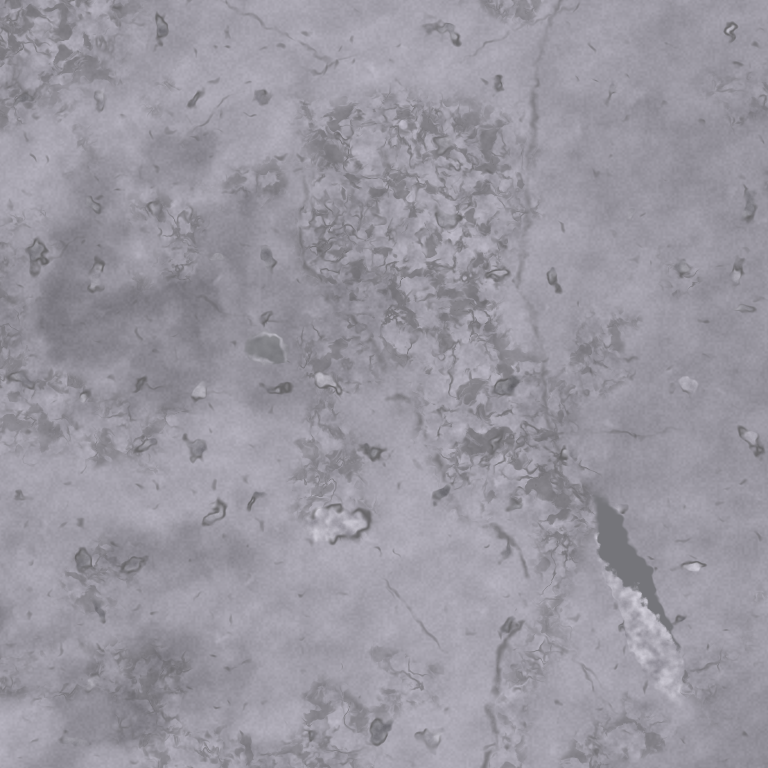
Write a WebGL 1 fragment shader that draws this texture.

```glsl
precision highp float;
// Polished grey marble: cloudy lavender ground, a curdled dark band, thin veins, pits and chips.
uniform vec2 u_resolution;

const vec3 STONE_TINT = vec3(1.0, 0.984, 1.048);
const vec3 VEIN_COLOR = vec3(0.36, 0.355, 0.36);
const vec3 CHIP_GREY = vec3(0.46, 0.46, 0.48);
const vec3 CHIP_WHITE = vec3(0.69, 0.68, 0.72);
const float BASE_TONE = 0.634;
const float CLOUD_CONTRAST = 0.16;
const float MOTTLE_CONTRAST = 0.10;
const float GRAIN_CONTRAST = 0.04;
const float CURL_SCALE = 46.0;
const float CURL_STRENGTH = 0.62;
const float CLOT_STRENGTH = 0.5;
const float VEIN_WIDTH = 0.0045;
const float PIT_CELLS = 13.0;
const float SPECK_CELLS = 42.0;
const int VEIN_COUNT = 12;

float hash(vec2 p) {
  vec3 q = fract(vec3(p.xyx) * 0.1031);
  q += dot(q, q.yzx + 33.33);
  return fract((q.x + q.y) * q.z);
}

float noise(vec2 p) {
  vec2 i = floor(p), f = fract(p);
  f = f * f * (3.0 - 2.0 * f);
  return mix(mix(hash(i), hash(i + vec2(1, 0)), f.x),
             mix(hash(i + vec2(0, 1)), hash(i + vec2(1, 1)), f.x), f.y);
}

float fbm(vec2 p) {
  float sum = 0.0, gain = 0.53;
  for (int i = 0; i < 4; i++) {
    sum += gain * noise(p);
    p = mat2(1.6, 1.2, -1.2, 1.6) * p + 17.3;
    gain *= 0.5;
  }
  return sum;
}

vec2 rotate(vec2 p, float a) {
  return vec2(cos(a) * p.x + sin(a) * p.y, cos(a) * p.y - sin(a) * p.x);
}

float ellipse(vec2 p, vec2 size) {
  return (length(p / size) - 1.0) * min(size.x, size.y);
}

float inside(float d, float soft) { return 1.0 - smoothstep(-soft, soft, d); }

float line(float d, float width) { return 1.0 - smoothstep(0.0, width, abs(d)); }

// Distance to random ellipses, at most one per cell; pick is a random value of that cell.
float scatter(vec2 p, float cells, float chance, out float pick) {
  vec2 id = floor(p * cells);
  pick = hash(id + 71.0);
  if (hash(id + 5.0) > chance) return 1.0;
  vec2 q = fract(p * cells) - 0.3 - 0.4 * vec2(hash(id + 13.0), hash(id + 29.0));
  float size = mix(0.07, 0.18, hash(id + 43.0));
  return ellipse(rotate(q, pick * 6.28), size * vec2(1.3, 0.65)) / cells;
}

// Faint hairline veins with fading ends.
float hairlines(vec2 p) {
  float sum = 0.0;
  for (int i = 0; i < VEIN_COUNT; i++) {
    float k = float(i);
    vec2 centre = vec2(hash(vec2(k, 3.0)), hash(vec2(k, 8.0)));
    vec2 q = rotate(p - centre, mix(-1.3, 0.8, hash(vec2(k, 14.0))));
    float reach = mix(0.05, 0.13, hash(vec2(k, 21.0)));
    sum = max(sum, line(q.y, VEIN_WIDTH) * (1.0 - smoothstep(0.4 * reach, reach, abs(q.x))));
  }
  return sum;
}

void main() {
  vec2 p = gl_FragCoord.xy / u_resolution;
  vec2 warp = vec2(fbm(p * 24.0), fbm(p * 24.0 + 91.0)) - 0.5;
  vec2 sway = vec2(fbm(p * 6.0 + 40.0), fbm(p * 6.0 + 63.0)) - 0.5;
  vec2 jag = vec2(noise(p * 120.0), noise(p * 120.0 + 37.0)) - 0.5;
  vec2 w = p + 0.03 * warp + 0.007 * jag;
  vec2 s = w + 0.07 * sway;
  float broken = smoothstep(0.25, 0.6, noise(p * 55.0 + 7.0));
  float crumb = fbm(p * 75.0 + 11.0) - 0.5;

  // Cloudy ground with smudges on the left and a duller right edge
  float leftSide = 1.0 - smoothstep(0.25, 0.5, p.x);
  float tone = BASE_TONE + CLOUD_CONTRAST * (fbm(p * 5.0 + 2.0) - 0.5);
  tone += MOTTLE_CONTRAST * (fbm(rotate(p, 0.4) * vec2(26.0, 36.0)) - 0.5);
  tone -= 0.08 * leftSide * smoothstep(0.5, 0.7, fbm(s * 10.0 + 31.0));
  tone -= 0.04 * smoothstep(0.75, 1.0, p.x) + 0.008 * leftSide;
  tone += GRAIN_CONTRAST * (noise(p * 340.0) - 0.5) + 0.03 * crumb;

  // Curdled band: broad above, narrowing to a tail below
  float middle = 0.54 + 0.16 * (1.0 - smoothstep(0.25, 0.7, s.y)) - 0.07 * (1.0 - smoothstep(0.0, 0.2, s.y));
  float halfWidth = 0.014 + 0.075 * smoothstep(0.2, 0.38, s.y) + 0.06 * smoothstep(0.5, 0.75, s.y);
  vec2 drift = s + 0.1 * sway.yx;
  float side = abs(drift.x - middle) - halfWidth;
  float band = inside(max(side, drift.y - 0.87), 0.03);
  float corner = inside(ellipse(s - vec2(0.03, 0.97), vec2(0.13, 0.08)), 0.03);
  float stray = 0.8 * smoothstep(0.56, 0.68, fbm(p * 9.0 + 55.0));
  float curdled = max(max(band, corner), stray);
  tone += curdled * (0.15 * crumb - 0.008);
  float pick;
  float pale = scatter(w, 26.0, 0.08 + 0.6 * band, pick);
  tone += 0.05 * inside(pale, 0.004);
  vec3 color = tone * STONE_TINT;

  // Broken curls with clots, band edge, long vein and hairlines
  float fray = clamp(0.75 + 2.2 * crumb, 0.0, 1.0);
  float curl = line(fbm(p * CURL_SCALE + 3.0 * sway) - 0.5, 0.1) * broken;
  float coarseCurl = line(fbm(w * 27.0 + 80.0) - 0.52, 0.05) * smoothstep(0.4, 0.6, noise(p * 21.0));
  float curls = max(curl, coarseCurl) * curdled * fray;
  float clots = smoothstep(0.52, 0.68, fbm(w * vec2(52.0, 60.0) + 23.0)) * curdled;
  float edge = line(s.x - middle + halfWidth, 0.009) * broken * fray * (1.0 - smoothstep(0.7, 0.8, s.y));
  float bend = w.y - 0.7;
  float longVein = line(w.x - 0.685 - 0.45 * bend * bend, 0.008) * smoothstep(0.2, 0.35, p.y);
  float veins = max(CURL_STRENGTH * curls, CLOT_STRENGTH * clots);
  veins = max(veins, max(0.6 * edge, 0.45 * longVein * fray * (0.4 + 0.6 * broken)));
  veins = max(veins, 0.4 * hairlines(s) * fray * (0.3 + 0.7 * broken));
  color = mix(color, VEIN_COLOR, veins);

  // Dark specks and crumbly rimmed pits
  float speck = scatter(w, SPECK_CELLS, 0.26 + 0.14 * leftSide, pick);
  color = mix(color, VEIN_COLOR, 0.55 * pick * inside(speck, 0.002));
  float pit = scatter(p + 0.04 * warp + 0.01 * jag, PIT_CELLS, 0.3 + 0.12 * leftSide, pick);
  vec3 filling = mix(CHIP_GREY, CHIP_WHITE, pick) + 0.5 * crumb;
  color = mix(color, filling, 0.7 * inside(pit, 0.002));
  color = mix(color, VEIN_COLOR, 0.8 * line(pit, 0.004) * broken * fray);

  // Large chips: a slanted fissure, a pale hollow and a grey flake
  vec3 crust = CHIP_WHITE + 0.35 * crumb + 0.1 * (noise(p * 190.0) - 0.5);
  vec2 q = rotate(w - vec2(0.83, 0.215), -1.2);
  float fissure = ellipse(q, vec2(0.145, 0.025));
  float crusted = smoothstep(-0.003, 0.003, q.x * 0.25 - q.y + 0.004 + 0.02 * crumb);
  color = mix(color, mix(CHIP_GREY, crust, crusted), inside(fissure, 0.002));
  float hollow = ellipse(rotate(w - vec2(0.44, 0.318), 0.2), vec2(0.042, 0.021));
  color = mix(color, crust, inside(hollow, 0.002));
  color = mix(color, VEIN_COLOR, 0.8 * line(hollow, 0.006) * broken);
  float flake = ellipse(rotate(w - vec2(0.345, 0.55), -0.4), vec2(0.03, 0.02));
  color = mix(color, CHIP_GREY + 0.03 + 0.12 * crumb, inside(flake, 0.002));
  color = mix(color, crust, 0.7 * line(flake + 0.003, 0.005) * broken);

  gl_FragColor = vec4(color, 1.0);
}
```
